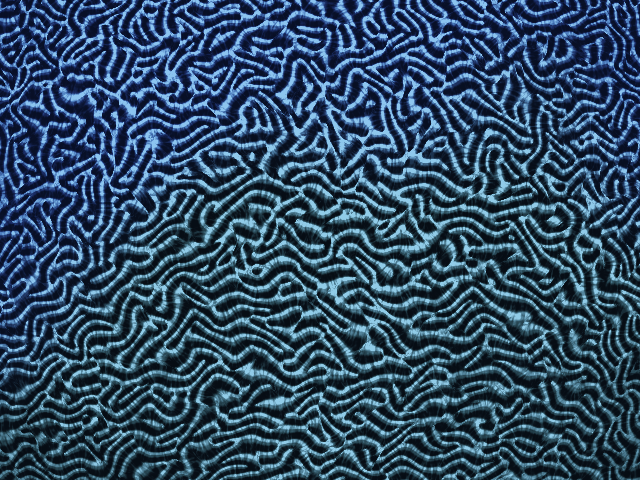
Give the GLSL for this texture, as a Shadertoy shader.

```glsl
// Brain coral: meandering pale blue ridges with striated walls over dark valleys.
#define RIDGES 34.0        // ridges per canvas height
#define EDGE_SQUEEZE 0.25  // finer ridges towards the border
#define CELL 1.55          // spacing of wave packets, in ridges
#define REACH 1.95         // radius of a wave packet, in ridges
#define MEANDER 0.34       // sideways wander of the ridges
#define JOINING 0.85       // how readily broken ridges join up
#define STRIA_SCALE 300.0  // fine grooves per canvas height
#define STRIA_DEPTH 2.3
#define EXPOSURE 1.08

const float TAU = 6.2831853;

vec2 hash2(vec2 p) {
    vec3 h = fract(p.xyx * vec3(0.1031, 0.1030, 0.0973));
    h += dot(h, h.yzx + 33.33);
    return fract((h.xx + h.yz) * h.zy);
}

float valueNoise(vec2 p) {
    vec2 i = floor(p), f = fract(p);
    f = f * f * (3.0 - 2.0 * f);
    float low = mix(hash2(i).x, hash2(i + vec2(1, 0)).x, f.x);
    float high = mix(hash2(i + vec2(0, 1)).x, hash2(i + vec2(1, 1)).x, f.x);
    return mix(low, high, f.y);
}

// Prevailing direction of the ridges: a fan below, swirls above.
float ridgeAngle(vec2 q) {
    float upper = smoothstep(-0.1, 0.3, q.y);
    float fan = -0.75 * q.x + 0.25 * sin(9.0 * q.x + 4.0 * q.y);
    float swirl = 1.1 * sin(5.5 * q.x + 3.4) + 0.7 * sin(8.0 * q.y - 6.0 * q.x);
    return mix(fan, swirl, upper);
}

// Sum of scattered wave packets as a complex number, with its phase gradient.
vec2 wavePackets(vec2 p, out vec2 phaseGradient) {
    vec2 sum = vec2(0), dx = vec2(0), dy = vec2(0);
    vec2 home = floor(p / CELL);
    for (int j = -1; j <= 1; j++)
    for (int i = -1; i <= 1; i++) {
        vec2 id = home + vec2(i, j);
        vec2 centre = (id + 0.25 + 0.5 * hash2(id + 71.0)) * CELL;
        vec2 random = hash2(id + 137.0);
        vec2 d = p - centre, q = centre / RIDGES;
        float spread = mix(1.5, 2.5, smoothstep(-0.25, 0.25, q.y));
        float angle = ridgeAngle(q) + spread * (random.x - 0.5);
        float pitch = mix(0.85, 1.15, hash2(id + 211.0).x);
        vec2 k = TAU * pitch * vec2(-sin(angle), cos(angle));
        float phase = dot(k, d) + TAU * random.y;
        float window = max(0.0, 1.0 - dot(d, d) / (REACH * REACH));
        vec2 carrier = vec2(cos(phase), sin(phase));
        vec2 wave = window * window * window * carrier;
        vec2 turned = vec2(-wave.y, wave.x);
        vec2 decay = -6.0 * window * window * d / (REACH * REACH);
        sum += wave;
        dx += decay.x * carrier + k.x * turned;
        dy += decay.y * carrier + k.y * turned;
    }
    phaseGradient = vec2(sum.x * dx.y - sum.y * dx.x, sum.x * dy.y - sum.y * dy.x);
    return sum;
}

// Noise smeared along the slope, giving grooves that cross the ridges.
float grooves(vec2 q, vec2 slope) {
    float total = 0.0;
    for (int i = -3; i <= 3; i++)
        total += valueNoise(STRIA_SCALE * q + 0.8 * float(i) * slope + 500.0);
    return clamp(0.5 + STRIA_DEPTH * (total / 7.0 - 0.5), 0.0, 1.0);
}

// Four-step colour ramp from valley floor to crest.
vec3 ramp(float t, vec3 floorCol, vec3 wallCol, vec3 sideCol, vec3 crestCol) {
    vec3 col = mix(floorCol, wallCol, smoothstep(0.0, 0.34, t));
    col = mix(col, sideCol, smoothstep(0.30, 0.62, t));
    return mix(col, crestCol, smoothstep(0.58, 0.95, t));
}

void mainImage(out vec4 fragColor, in vec2 fragCoord) {
    vec2 q = (fragCoord - 0.5 * iResolution.xy) / iResolution.y;
    vec2 p = RIDGES * q * (1.0 + EDGE_SQUEEZE * dot(q, q));

    // Wandering warp, carried through to the gradient
    vec2 turn = 1.5 * p.yx + 2.0 * sin(0.37 * p + vec2(0.5, 2.0));
    vec2 gradient;
    vec2 wave = wavePackets(p + MEANDER * sin(turn), gradient);
    gradient += gradient.yx * MEANDER * 1.5 * cos(turn).yx;

    // Ridge height, and which side of the ridge faces down
    float strength = length(wave);
    vec2 unitWave = wave / sqrt(strength * strength + 0.015);
    vec2 slope = gradient / (length(gradient) + 1e-4);
    float height = unitWave.x + JOINING * exp(-9.0 * strength * strength);
    float below = -unitWave.y * slope.y;

    // Lit crest, grooved wall, faint speckle on the valley floor
    float stria = grooves(q, slope);
    float wall = smoothstep(-0.75, 0.75, height + 0.42 * below);
    float crest = smoothstep(0.45, 1.0, height - 0.20 * below);
    float tone = wall * (0.19 + 0.40 * stria) + crest * (0.25 + 0.30 * stria);
    tone += 0.20 * stria * stria * (1.0 - wall);

    // Uneven light: bright in the middle, dim in the corners and below
    float patches = sin(7.0 * q.x + 3.0 * q.y) * sin(6.0 * q.y - 4.0 * q.x + 1.0);
    float light = 1.10 - 0.60 * dot(q, q) + 0.24 * q.y + 0.08 * patches;
    tone *= EXPOSURE * light;

    // Teal in the centre, bluer at the top and sides
    vec3 teal = ramp(tone, vec3(0.025, 0.05, 0.08), vec3(0.15, 0.27, 0.32),
                     vec3(0.31, 0.50, 0.59), vec3(0.57, 0.80, 0.91));
    vec3 blue = ramp(tone, vec3(0.03, 0.06, 0.15), vec3(0.10, 0.17, 0.39),
                     vec3(0.29, 0.48, 0.74), vec3(0.55, 0.77, 0.94));
    float blueness = smoothstep(0.05, 0.42, q.y + 0.6 * q.x * q.x - 0.25 * q.x + 0.08 * patches);
    fragColor = vec4(mix(teal, blue, blueness), 1.0);
}
```
